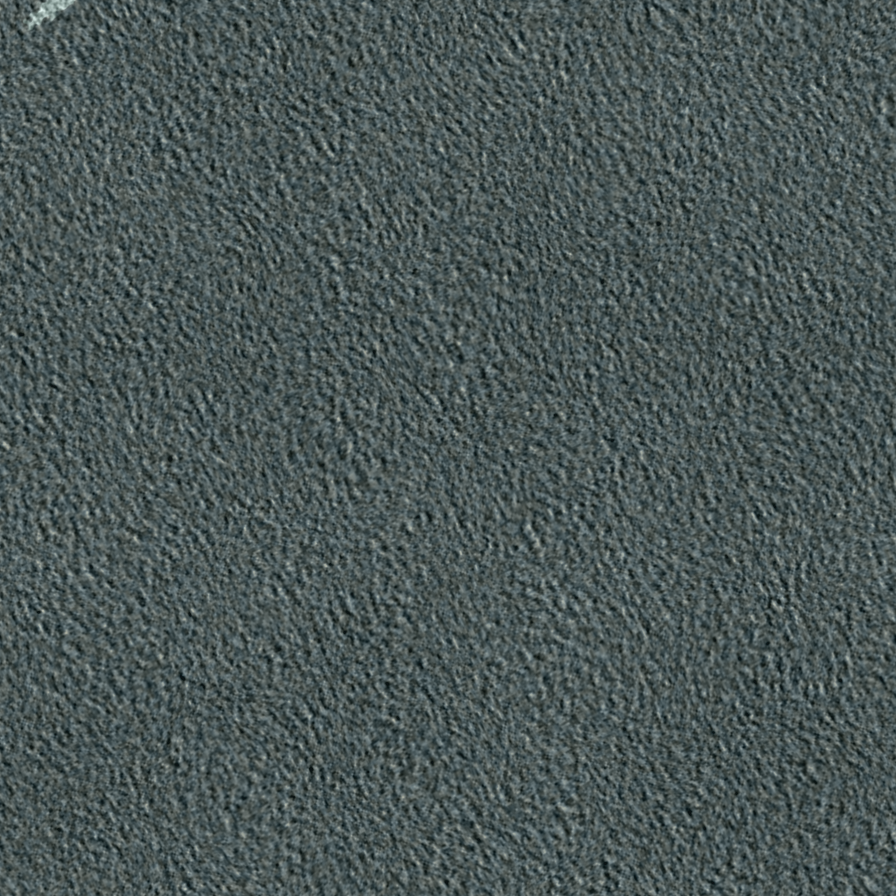
A Shadertoy shader for this texture:

```glsl
// Dark slate-green sea seen from high above: fine slanted ripples lit from the side, with one pale fleck of foam.

const vec3  WATER_COLOR   = vec3(0.293, 0.341, 0.339);
const vec3  FOAM_COLOR    = vec3(0.62, 0.70, 0.68);
const vec3  WARM_GLINT    = vec3(0.05, 0.035, 0.0);
const vec3  WARM_COOL     = vec3(0.035, 0.0, -0.035);
const float CREST_ANGLE   = 2.07;              // direction of the crests, radians
const vec2  CREASE_FREQ   = vec2(62.0, 38.0);  // across, along the crests
const vec2  RIPPLE_FREQ   = vec2(124.0, 76.0);
const vec2  FINE_FREQ     = vec2(223.0, 165.0);
const float GRAIN_FREQ    = 390.0;
const float TINT_FREQ     = 170.0;
const float SLOPE_STEP    = 0.0024;
const float RELIEF        = 0.215;
const float GRAIN         = 0.23;
const float BEND_FREQ     = 8.0;
const float BEND          = 0.013;
const vec2  FOAM_START    = vec2(0.034, 0.974);
const vec2  FOAM_END      = vec2(0.078, 1.008);
const float FOAM_WIDTH    = 0.010;

uint hashCell(ivec2 cell, uint seed) {
    uint h = uint(cell.x) * 0x9E3779B1u ^ uint(cell.y) * 0x85EBCA77u ^ seed * 0xC2B2AE3Du;
    h = (h ^ (h >> 15)) * 0x2C1B3C6Du;
    h = (h ^ (h >> 12)) * 0x297A2D39u;
    return h ^ (h >> 15);
}

float random(ivec2 cell, uint seed) {
    return float(hashCell(cell, seed) >> 8) / 16777216.0;
}

float cornerSlope(ivec2 cell, vec2 offset, uint seed) {
    float angle = 6.2831853 * random(cell, seed);
    return dot(vec2(cos(angle), sin(angle)), offset);
}

// Gradient noise, about -0.7 to 0.7
float noise(vec2 p, uint seed) {
    vec2 base = floor(p);
    vec2 f = p - base;
    ivec2 c = ivec2(base);
    vec2 u = f * f * f * (f * (f * 6.0 - 15.0) + 10.0);
    float a = cornerSlope(c, f, seed);
    float b = cornerSlope(c + ivec2(1, 0), f - vec2(1.0, 0.0), seed);
    float d = cornerSlope(c + ivec2(0, 1), f - vec2(0.0, 1.0), seed);
    float e = cornerSlope(c + ivec2(1, 1), f - vec2(1.0, 1.0), seed);
    return mix(mix(a, b, u.x), mix(d, e, u.x), u.y);
}

// Speckle from -0.5 to 0.5
float speckle(vec2 p, uint seed) {
    vec2 base = floor(p);
    vec2 u = smoothstep(0.0, 1.0, p - base);
    ivec2 c = ivec2(base);
    float low = mix(random(c, seed), random(c + ivec2(1, 0), seed), u.x);
    float high = mix(random(c + ivec2(0, 1), seed), random(c + ivec2(1, 1), seed), u.x);
    return mix(low, high, u.y) - 0.5;
}

// Height of the water: rounded lumps with narrow creases, plus finer ripples
float waterHeight(vec2 q) {
    float crease = noise(q * CREASE_FREQ, 1u);
    return 0.85 * sqrt(crease * crease + 0.002)
         + 0.9 * noise(q * RIPPLE_FREQ, 2u)
         + 0.6 * noise(q * FINE_FREQ, 3u);
}

// Coverage of a ragged, tapering streak of foam
float foamFleck(vec2 p) {
    vec2 axis = FOAM_END - FOAM_START;
    float t = clamp(dot(p - FOAM_START, axis) / dot(axis, axis), 0.0, 1.0);
    float width = FOAM_WIDTH * mix(0.5, 1.0, smoothstep(0.0, 0.5, t));
    float ragged = 0.008 * noise(p * 130.0, 8u);
    float dist = length(p - FOAM_START - axis * t) - width + ragged;
    return 1.0 - smoothstep(-0.003, 0.002, dist);
}

void mainImage(out vec4 fragColor, in vec2 fragCoord) {
    vec2 p = fragCoord / iResolution.y;

    // Crest-aligned coordinates, gently bent
    vec2 along = vec2(cos(CREST_ANGLE), sin(CREST_ANGLE));
    vec2 across = vec2(along.y, -along.x);
    vec2 bend = BEND * vec2(noise(p * BEND_FREQ, 4u), noise(p * BEND_FREQ, 5u));
    vec2 q = vec2(dot(p + bend, across), dot(p + bend, along));

    // Side light on the slopes, calmer in some patches
    vec2 stepAcross = vec2(SLOPE_STEP, 0.0);
    float slope = waterHeight(q + stepAcross) - waterHeight(q - stepAcross);
    float roughness = 1.0 + 0.3 * noise(p * 11.0, 6u) + 0.4 * noise(p * 27.0, 9u);
    float light = RELIEF * roughness * slope + GRAIN * speckle(q * GRAIN_FREQ, 7u);
    light += 0.025 * noise(p * 4.0, 10u);

    // Water tint with warm glints
    vec3 color = WATER_COLOR + light;
    color += WARM_COOL * speckle(q * TINT_FREQ, 11u);
    color += WARM_GLINT * smoothstep(0.16, 0.30, light);
    color = max(color, vec3(0.04, 0.07, 0.075));

    // Foam with darker fibres
    vec3 foam = FOAM_COLOR + 1.2 * light + 0.25 * noise(p * vec2(90.0, 120.0), 12u);
    color = mix(color, foam, 0.9 * foamFleck(p));

    fragColor = vec4(clamp(color, 0.0, 1.0), 1.0);
}
```
